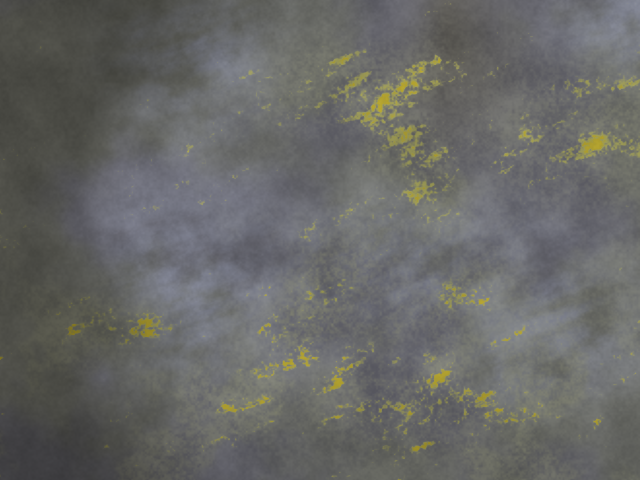
This texture is drawn by a Shadertoy shader. Its source:

```glsl
// Weathered grey plaster with blue-grey clouds, olive dust and rubbed yellow pigment.

const vec3 GREY   = vec3(0.425, 0.430, 0.410);
const vec3 SLATE  = vec3(0.395, 0.395, 0.430);
const vec3 BLUE   = vec3(0.490, 0.505, 0.570);
const vec3 OLIVE  = vec3(0.500, 0.505, 0.425);
const vec3 BROWN  = vec3(0.350, 0.340, 0.310);
const vec3 YELLOW = vec3(0.640, 0.630, 0.300);
const vec3 OCHRE  = vec3(0.660, 0.580, 0.100);

const float GRAIN_SCALE  = 130.0;  // speckles per canvas height
const float STREAK_ANGLE = 0.38;   // direction of the rubbed strokes
const float SHADOW_LEVEL = 0.68;   // brightness of the dark left side
const float GRAIN_DEPTH  = 0.10;

// Broad soft zones: centre, radii
const int PIGMENT_COUNT = 7;
const vec4 PIGMENT[PIGMENT_COUNT] = vec4[](
    vec4(0.74, 0.83, 0.20, 0.09), vec4(0.87, 0.68, 0.18, 0.07),
    vec4(1.25, 0.74, 0.25, 0.15), vec4(0.85, 0.16, 0.30, 0.10),
    vec4(0.66, 0.39, 0.20, 0.09), vec4(0.97, 0.37, 0.09, 0.035),
    vec4(0.25, 0.33, 0.12, 0.05));
// Angle and strength of each pigment zone
const vec2 PIGMENT_STYLE[PIGMENT_COUNT] = vec2[](
    vec2(0.2, 0.70), vec2(-1.1, 0.85), vec2(0.25, 0.62), vec2(0.0, 0.60),
    vec2(0.8, 0.60), vec2(0.55, 0.85), vec2(0.0, 0.60));

const int CLOUD_COUNT = 5;
const vec4 CLOUD[CLOUD_COUNT] = vec4[](
    vec4(0.42, 0.42, 0.20, 0.20), vec4(0.85, 0.43, 0.35, 0.15),
    vec4(1.16, 0.30, 0.16, 0.12), vec4(1.32, 0.96, 0.14, 0.10),
    vec4(0.40, 0.88, 0.13, 0.18));

mat2 rotation(float a) {
    float c = cos(a), s = sin(a);
    return mat2(c, -s, s, c);
}

float hash(vec2 p) {
    vec3 q = fract(vec3(p.xyx) * 0.1031);
    q += dot(q, q.yzx + 33.33);
    return fract((q.x + q.y) * q.z);
}

float noise(vec2 p) {
    vec2 i = floor(p), f = fract(p);
    f = f * f * (3.0 - 2.0 * f);
    return mix(mix(hash(i), hash(i + vec2(1, 0)), f.x),
               mix(hash(i + vec2(0, 1)), hash(i + vec2(1, 1)), f.x), f.y);
}

float fbm(vec2 p) {
    float sum = 0.0, amp = 0.5;
    for (int i = 0; i < 5; i++) {
        sum += amp * noise(p);
        p = rotation(0.6) * p * 2.03 + 17.3;
        amp *= 0.5;
    }
    return sum / 0.97;
}

// Soft elliptical zone, one at its centre
float zone(vec2 p, vec4 shape, float angle) {
    vec2 q = rotation(-angle) * (p - shape.xy);
    q = rotation(2.0 * angle) * q;
    q /= shape.zw;
    return exp(-dot(q, q));
}

void mainImage(out vec4 fragColor, in vec2 fragCoord) {
    vec2 p = fragCoord / iResolution.y;

    // Ragged coordinates for the zones
    vec2 warp = vec2(fbm(p * 5.0 + 3.0), fbm(p * 5.0 + 41.0)) - 0.5;
    vec2 w = p + 0.16 * warp;
    vec2 stroke = rotation(STREAK_ANGLE) * p;

    float clouds = fbm(p * 3.5 + 8.0);
    float mottle = fbm(p * 13.0 + 29.0);
    float streak = fbm(stroke * vec2(14.0, 42.0) + 5.0);
    float grain = 0.6 * noise(p * GRAIN_SCALE) + 0.4 * noise(p * GRAIN_SCALE * 1.9 + 7.0);

    // Plaster ground and blue-grey clouds
    vec3 color = mix(GREY, SLATE, smoothstep(0.40, 0.62, clouds));
    float blue = 0.0;
    for (int i = 0; i < CLOUD_COUNT; i++)
        blue = max(blue, zone(w, CLOUD[i], 0.0));
    blue *= smoothstep(0.22, 0.68, 0.6 * mottle + 0.4 * streak);
    color = mix(color, BLUE, blue);

    // Brown stain at the upper centre
    color = mix(color, BROWN, 0.8 * zone(w, vec4(0.96, 0.92, 0.12, 0.26), 0.0));

    // Pigment coverage
    float cover = 0.0;
    for (int i = 0; i < PIGMENT_COUNT; i++)
        cover = max(cover, PIGMENT_STYLE[i].y * zone(w, PIGMENT[i], PIGMENT_STYLE[i].x));

    // Clumped olive dust, then yellow flecks and ochre crumbs
    float crust = smoothstep(0.47, 0.57, fbm(p * 6.0 + 60.0)) * smoothstep(0.7, 0.1, p.y);
    float dust = clamp(0.9 * cover + 0.45 * crust, 0.0, 0.9);
    color = mix(color, OLIVE, dust * smoothstep(0.2, 0.7, 0.5 * grain + 0.5 * mottle));
    float deposit = cover + 1.5 * (streak - 0.5) + 0.8 * (mottle - 0.5) + 0.8 * (grain - 0.5);
    color = mix(color, YELLOW, 0.72 * smoothstep(0.58, 0.95, deposit));
    float crumbs = deposit + 0.5 * (mottle - 0.5) - 0.15 * smoothstep(0.4, 0.6, p.y);
    color = mix(color, OCHRE, 0.7 * smoothstep(0.80, 1.05, crumbs));

    // Curved shadow on the left, dim lower edge and surface grain
    float edge = 0.17 + 0.85 * (p.y - 0.5) * (p.y - 0.5);
    float lit = smoothstep(edge - 0.20, edge + 0.20, p.x + 0.5 * (clouds - 0.5));
    float shade = mix(SHADOW_LEVEL, 1.0, lit) * mix(0.88, 1.0, smoothstep(0.0, 0.25, p.y));
    shade *= 1.0 + 0.30 * (mottle - 0.5) + GRAIN_DEPTH * (grain - 0.5);
    color *= shade * mix(vec3(1.02, 1.01, 0.97), vec3(1.0), lit);

    fragColor = vec4(color, 1.0);
}
```
